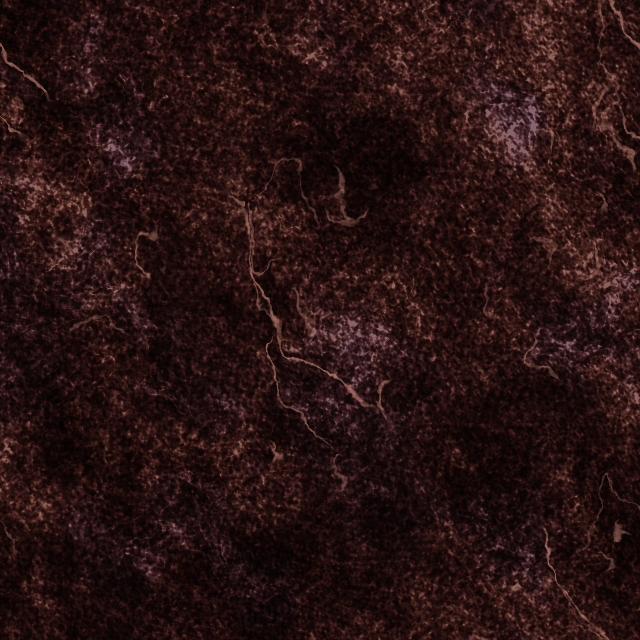
Write a WebGL 1 fragment shader that draws this texture.

```glsl
precision highp float;

uniform vec2 u_resolution;

const float PI = 3.14159;
const vec3 VEIN_COLOR = vec3(0.60, 0.39, 0.35);

float hash(vec2 p) {
  return fract(sin(dot(p, vec2(127.1, 311.7))) * 43758.5453);
}

float noise(vec2 p) {
  vec2 cell = floor(p);
  vec2 f = fract(p);
  f = f * f * (3.0 - 2.0 * f);
  float low = mix(hash(cell), hash(cell + vec2(1.0, 0.0)), f.x);
  float high = mix(hash(cell + vec2(0.0, 1.0)), hash(cell + 1.0), f.x);
  return mix(low, high, f.y);
}

// Layered noise centred on zero
float fbm(vec2 p) {
  float sum = 0.0;
  float gain = 0.5;
  for (int i = 0; i < 5; i++) {
    sum += gain * (noise(p) - 0.5);
    p = mat2(1.6, 1.2, -1.2, 1.6) * p + 7.3;
    gain *= 0.5;
  }
  return sum;
}

vec2 warp(vec2 p, float scale, float amount) {
  return p + amount * vec2(fbm(p * scale), fbm(p * scale + 31.7));
}

// Turns and stretches the plane along the falling diagonal
vec2 slant(vec2 p, float stretch) {
  return vec2(dot(p, vec2(0.6, -0.8)) * stretch, dot(p, vec2(0.8, 0.6)));
}

// Bright filaments along the mid level of the noise
float ridge(vec2 p) {
  float r = 1.0 - abs(2.0 * noise(p) - 1.0);
  return r * r * r;
}

// Bowed line that fades toward both ends
float stroke(vec2 p, vec2 start, float angle, float len, float bow, float width) {
  vec2 dir = vec2(cos(angle), sin(angle));
  vec2 q = p - start;
  float s = dot(q, dir) / len;
  float side = dot(q, vec2(-dir.y, dir.x)) - bow * sin(PI * s);
  float slope = bow * PI / len * cos(PI * s);
  float d = abs(side) / sqrt(1.0 + slope * slope);
  float ends = smoothstep(0.0, 0.08, s) * smoothstep(1.0, 0.9, s);
  return ends * (1.0 - smoothstep(0.2 * width, width, d));
}

// Long vein with a side branch, a second strand and a faint arch
float veinGroup(vec2 p, float width) {
  float v = stroke(p, vec2(0.34, 0.70), -0.94, 0.43, -0.04, width);
  v = max(v, 0.9 * stroke(p, vec2(0.44, 0.49), -1.12, 0.22, -0.055, width * 0.85));
  v = max(v, 0.7 * stroke(p, vec2(0.38, 0.62), -1.02, 0.16, -0.03, width * 0.75));
  return max(v, 0.45 * stroke(p, vec2(0.40, 0.63), 0.1, 0.12, 0.10, width * 0.75));
}

float pocket(vec2 p) {
  vec2 q = (p - vec2(0.48, 0.60)) / vec2(0.08, 0.13);
  return exp(-dot(q, q));
}

void main() {
  vec2 uv = gl_FragCoord.xy / u_resolution.y;
  float width = max(0.0046, 1.3 / u_resolution.y);
  vec2 bent = warp(uv, 11.0, 0.10);
  vec2 rough = warp(bent, 40.0, 0.024);

  // Veins repeat on a diagonal lattice
  float vein = 0.0;
  float hollow = 0.0;
  for (int i = -1; i <= 1; i++) {
    for (int j = -1; j <= 1; j++) {
      vec2 id = vec2(float(i), float(j));
      if (mod(id.x + id.y, 2.0) < 0.5) {
        vein = max(vein, veinGroup(rough - 0.5 * id, width));
        hollow += pocket(bent - 0.5 * id);
      }
    }
  }

  // Short scattered hooks and scratches
  for (int i = 0; i < 22; i++) {
    float k = float(i);
    vec2 start = vec2(hash(vec2(k, 1.3)), hash(vec2(k, 5.9)));
    float angle = -1.05 + 1.5 * (hash(vec2(k, 8.1)) - 0.5);
    float len = mix(0.03, 0.10, hash(vec2(k, 3.7)));
    float bow = 0.8 * len * (hash(vec2(k, 6.4)) - 0.5);
    float strength = mix(0.4, 0.95, hash(vec2(k, 2.2)));
    vein = max(vein, strength * stroke(rough, start, angle, len, bow, width));
  }
  vein *= mix(0.5, 1.0, smoothstep(0.15, 0.55, noise(uv * 48.0)));

  // Clouds, crackle and grain add up in log brightness
  float cloud = fbm(slant(warp(uv, 5.0, 0.2), 0.65) * 6.5 + 3.1);
  float blotch = fbm(slant(bent, 0.8) * 24.0 + 11.0);
  float crackle = ridge(slant(rough, 0.85) * 88.0) - 0.37;
  float patchy = smoothstep(-0.12, 0.15, fbm(slant(uv, 0.8) * 7.0 + 19.0));
  float fine = noise(slant(uv, 0.9) * 200.0) - 0.5;
  float finest = noise(slant(uv, 1.0) * 330.0 + 5.0) - 0.5;
  float grain = 1.4 * fine + 1.1 * finest;
  float tone = -1.97 + 2.35 * cloud + 1.7 * blotch + grain;
  tone += mix(0.3, 0.85, patchy) * crackle - 0.5 * hollow;

  // Rust brown drifting into muted mauve
  float mauve = smoothstep(-0.04, 0.20, fbm(slant(bent, 0.7) * 8.0 + 43.0));
  float red = min(exp(tone + 0.1 * mauve), 0.55);
  float green = red * (0.32 + 0.7 * red);
  vec3 color = vec3(red * mix(1.02, 0.95, mauve), green, green * mix(0.88, 1.14, mauve));

  vec3 veinTint = VEIN_COLOR * (0.95 + 0.25 * grain);
  gl_FragColor = vec4(mix(color, veinTint, 0.95 * vein), 1.0);
}
```
